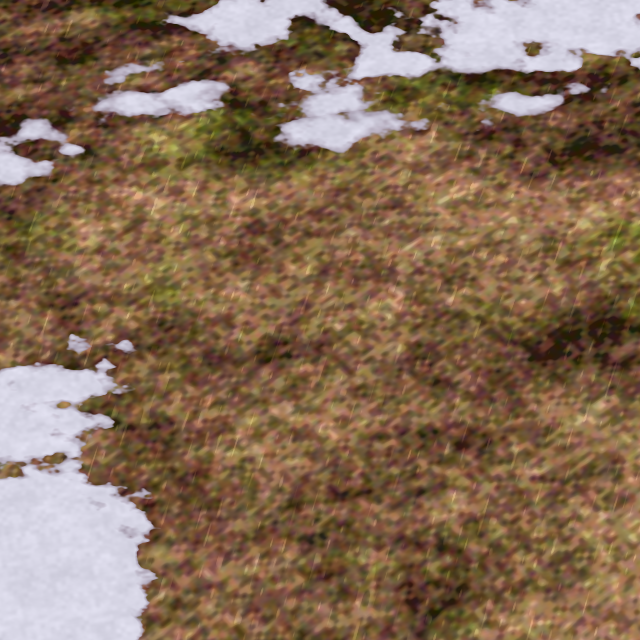
Give the GLSL for this texture, as a Shadertoy shader.

```glsl
// Thawing hillside: matted brown grass with dark hollows, moss and melting snow.
// Layered value noise gives the turf its tone and tint; noisy ellipses, two
// large banks plus a scattered loop of thin streaks, form the snow.

float hash(vec2 p) {
    vec3 q = fract(p.xyx * 0.1031);
    q += dot(q, q.yzx + 33.33);
    return fract((q.x + q.y) * q.z);
}

float noise(vec2 p) {
    vec2 cell = floor(p), f = fract(p);
    f = f * f * (3.0 - 2.0 * f);
    float low = mix(hash(cell), hash(cell + vec2(1, 0)), f.x);
    float high = mix(hash(cell + vec2(0, 1)), hash(cell + vec2(1, 1)), f.x);
    return mix(low, high, f.y);
}

// Coordinates in a frame whose x axis is tilted up by the angle
vec2 tilt(vec2 p, float angle) {
    float c = cos(angle), s = sin(angle);
    return vec2(c * p.x + s * p.y, c * p.y - s * p.x);
}

float fbm(vec2 p) {
    float sum = 0.0, weight = 0.533;
    for (int i = 0; i < 4; i++) {
        sum += weight * noise(p);
        p = tilt(p, 0.6) * 2.03 + 17.3;
        weight *= 0.5;
    }
    return sum;
}

float ellipse(vec2 p, vec2 center, vec2 radius, float angle) {
    return (length(tilt(p - center, angle) / radius) - 1.0) * min(radius.x, radius.y);
}

// Evenly spread, irregular points in the unit square
vec2 scatter(float i) {
    return fract(i * vec2(0.7549, 0.5698));
}

float snowDistance(vec2 p) {
    float ragged = fbm(p * vec2(17.0, 30.0) + 4.0) - 0.5;

    // Near bank at lower left, far bank at upper right
    float banks = ellipse(p, vec2(0.03, 0.05), vec2(0.215, 0.235), 0.0);
    banks = min(banks, ellipse(p, vec2(0.04, 0.345), vec2(0.15, 0.06), 0.55));
    banks = min(banks, ellipse(p, vec2(0.88, 0.965), vec2(0.29, 0.06), 0.05));
    banks = min(banks, ellipse(p, vec2(0.62, 0.91), vec2(0.16, 0.02), 0.16));
    banks = min(banks, ellipse(p, vec2(0.41, 0.968), vec2(0.09, 0.028), 0.2));
    banks += 0.13 * ragged;

    // Thin remnants along the upper slope
    float streaks = 1.0;
    for (float i = 1.0; i < 11.0; i++) {
        vec2 s = scatter(i);
        vec2 center = vec2(s.x, 0.69 + 0.16 * s.x + 0.17 * s.y);
        float size = hash(vec2(i, 7.0));
        vec2 radius = mix(vec2(0.03, 0.009), vec2(0.1, 0.016), size);
        streaks = min(streaks, ellipse(p, center, radius, 0.16));
    }
    return min(banks, streaks + 0.075 * ragged);
}

float turfTone(vec2 p, vec2 g) {
    float tone = 0.54 + 0.75 * (fbm(p * vec2(5.0, 9.0) + 31.0) - 0.5);
    tone += 0.5 * (fbm(tilt(p, 0.25) * vec2(17.0, 34.0)) - 0.5);

    // Darker far slope with level banding, and a dark patch in front
    float far = smoothstep(0.6, 0.95, p.y);
    tone += far * (0.8 * (fbm(tilt(p, 0.12) * vec2(8.0, 38.0)) - 0.5) - 0.13);
    vec2 front = (p - vec2(0.42, 0.17)) / vec2(0.2, 0.13);
    tone -= 0.13 * exp(-dot(front, front));

    // Soft shaded hollows
    for (float i = 1.0; i < 7.0; i++) {
        vec2 center = fract(scatter(i) + vec2(0.15, 0.91));
        vec2 q = tilt(p - center, 0.25) / vec2(0.085, 0.034);
        q += 1.6 * (fbm(p * 18.0 + i) - 0.5);
        tone -= 0.27 * exp(-dot(q, q));
    }

    // Fine clumps and a few pale upright blades
    tone += 0.34 * (noise(g * vec2(48.0, 64.0)) - 0.5);
    tone += 0.46 * (noise(tilt(g, 0.5) * vec2(95.0, 130.0)) - 0.5);
    float blade = noise(tilt(g, 1.1) * vec2(38.0, 150.0) + 9.0);
    return tone + 0.22 * smoothstep(0.78, 1.0, blade);
}

vec3 turfColor(float tone) {
    vec3 color = mix(vec3(0.17, 0.10, 0.06), vec3(0.33, 0.22, 0.15), smoothstep(0.0, 0.28, tone));
    color = mix(color, vec3(0.46, 0.335, 0.225), smoothstep(0.22, 0.54, tone));
    color = mix(color, vec3(0.63, 0.485, 0.34), smoothstep(0.48, 0.78, tone));
    return mix(color, vec3(0.83, 0.69, 0.51), smoothstep(0.75, 1.1, tone));
}

void mainImage(out vec4 fragColor, in vec2 fragCoord) {
    vec2 p = fragCoord / iResolution.xy;
    vec2 grain = tilt(vec2(p.x, p.y + 0.25 * p.y * p.y), 0.2);
    float snow = snowDistance(p);

    // Turf, damp and darker beside the snow
    float tone = turfTone(p, grain) - 0.1 * (1.0 - smoothstep(0.0, 0.03, snow));
    vec3 color = turfColor(tone);
    float moss = smoothstep(0.57, 0.75, fbm(p * vec2(4.0, 8.0) + 52.0));
    color = mix(color, color * vec3(0.84, 1.02, 0.65), moss);

    // Pink, green and blue speckle
    float pink = noise(tilt(grain, 0.9) * 85.0 + 40.0) - 0.5;
    float blue = noise(tilt(grain, 0.3) * 105.0 + 80.0) - 0.5;
    color += pink * vec3(0.11, -0.06, 0.08) + blue * vec3(-0.03, 0.0, 0.11);

    // Snow with a grey mauve rim and faint grain
    float depth = smoothstep(-0.004, 0.016, -snow);
    vec3 snowColor = mix(vec3(0.63, 0.58, 0.65), vec3(0.84, 0.835, 0.895), depth);
    snowColor += 0.09 * (fbm(p * vec2(30.0, 48.0)) - 0.5);
    snowColor += 0.05 * (noise(grain * 130.0) - 0.5);
    color = mix(color, snowColor, 1.0 - smoothstep(-0.004, 0.004, snow));

    fragColor = vec4(clamp(color, 0.0, 1.0), 1.0);
}
```
